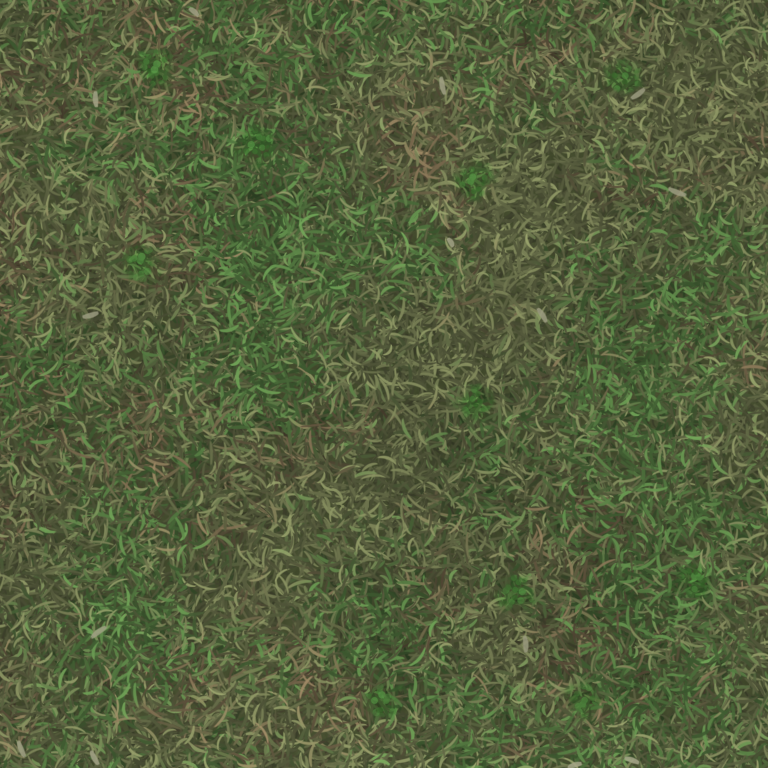
Write a WebGL 2 fragment shader that draws this texture.

```glsl
#version 300 es
precision highp float;

uniform vec2 u_resolution;
out vec4 fragColor;

vec3 hash3(vec3 p) {
    p = fract(p * vec3(0.1031, 0.1030, 0.0973));
    p += dot(p, p.yxz + 33.33);
    return fract((p.xxy + p.yxx) * p.zyx);
}

mat2 rotation(float angle) {
    float c = cos(angle), s = sin(angle);
    return mat2(c, s, -s, c);
}

float valueNoise(vec2 p, float seed) {
    vec2 i = floor(p), f = fract(p);
    f = f * f * (3.0 - 2.0 * f);
    float a = hash3(vec3(i, seed)).x;
    float b = hash3(vec3(i + vec2(1, 0), seed)).x;
    float c = hash3(vec3(i + vec2(0, 1), seed)).x;
    float d = hash3(vec3(i + vec2(1, 1), seed)).x;
    return mix(mix(a, b, f.x), mix(c, d, f.x), f.y);
}

float fbm(vec2 p, float seed) {
    float sum = 0.0, weight = 0.5;
    for (int i = 0; i < 4; i++) {
        sum += weight * valueNoise(p, seed + float(i));
        p = rotation(0.6) * p * 2.1;
        weight *= 0.5;
    }
    return sum / 0.9375;
}

// Soft coverage of a tapered, bent blade centred on the origin
float bladeMask(vec2 p, float halfLength, float halfWidth, float bend, float soft) {
    float along = p.x / halfLength;
    float across = abs(p.y + bend * (along * along - 0.4));
    float width = halfWidth * (1.0 - 0.6 * along * along);
    return (1.0 - smoothstep(width - soft, width + soft, across))
         * (1.0 - smoothstep(0.75, 1.0, abs(along)));
}

// Sparse round patches of clover with ragged outlines
float cloverMask(vec2 uv) {
    vec2 p = uv * 7.0, cell = floor(p);
    vec3 rnd = hash3(vec3(cell, 71.0));
    vec2 offset = fract(p) - 0.3 - 0.4 * rnd.xy;
    float ragged = (fbm(uv * 55.0, 80.0) - 0.5) * 0.22;
    float patchShape = 1.0 - smoothstep(0.05, 0.22, length(offset) + ragged);
    return patchShape * step(0.68, rnd.z);
}

// Rounded leaflets: x is coverage, y is a random shade
vec2 leaflets(vec2 uv, float soft) {
    vec2 p = uv * 95.0, cell = floor(p), result = vec2(0.0);
    for (int y = -1; y <= 1; y++)
    for (int x = -1; x <= 1; x++) {
        vec2 id = cell + vec2(x, y);
        vec3 rnd = hash3(vec3(id, 93.0));
        float d = length(p - id - rnd.xy) - 0.3 - 0.2 * rnd.z;
        float cover = 1.0 - smoothstep(-soft, soft, d / 95.0);
        result = mix(result, vec2(1.0, rnd.z), cover);
    }
    return result;
}

void main() {
    vec2 uv = gl_FragCoord.xy / u_resolution.y;
    float soft = max(0.0013, 0.8 / u_resolution.y);

    // Broad variation of growth, dryness and light
    float growth = fbm(uv * 6.0, 11.0);
    float dryness = fbm(uv * 9.0 + 4.0, 23.0);
    float light = 0.9 + 0.2 * fbm(uv * 5.0, 37.0);
    float clover = cloverMask(uv);

    // Shadowed ground
    vec3 color = mix(vec3(0.23, 0.26, 0.15), vec3(0.29, 0.32, 0.20), fbm(uv * 90.0, 51.0));

    // Layers of blades, from deep and dark to high and pale
    for (int layer = 0; layer < 10; layer++) {
        float level = float(layer), depth = level / 9.0;
        vec2 p = rotation(level * 0.7) * uv * 50.0 + level * 7.3;
        vec2 cell = floor(p);
        for (int y = -1; y <= 1; y++)
        for (int x = -1; x <= 1; x++) {
            vec2 id = cell + vec2(x, y);
            vec3 place = hash3(vec3(id, level + 101.0));
            vec3 look = hash3(vec3(id, level + 151.0));
            vec2 q = rotation(place.z * 6.2832) * (p - id - place.xy);
            float cover = bladeMask(q, 0.45 + 0.5 * look.x, 0.07 + 0.05 * look.y,
                                    (look.z - 0.5) * 0.5, soft * 50.0);
            float green = smoothstep(0.5, 0.75, growth + (look.y - 0.5) * 0.6);
            vec3 tone = mix(vec3(0.41, 0.435, 0.29), vec3(0.31, 0.45, 0.24), green);
            float brown = smoothstep(0.7, 0.95, dryness + (look.x - 0.5) * 0.8);
            tone = mix(tone, vec3(0.44, 0.38, 0.28), brown * (1.0 - green));
            tone = mix(tone, vec3(0.25, 0.47, 0.19), clover * 0.6);
            float shade = 0.5 + 0.25 * depth + 0.7 * look.z * look.z;
            color = mix(color, tone * shade, cover * 0.92);
        }
    }

    // Clover leaves among the blades
    vec2 leaf = leaflets(uv, soft);
    vec3 leafColor = mix(vec3(0.19, 0.36, 0.14), vec3(0.34, 0.58, 0.27), leaf.y);
    color = mix(color, leafColor, leaf.x * clover * 0.75);

    // Rare pale flecks of dead leaf
    vec2 fleckCell = floor(uv * 7.0 + 0.5);
    vec3 fleck = hash3(vec3(fleckCell, 211.0));
    vec2 q = fract(uv * 7.0 + 0.5) - 0.25 - 0.5 * fleck.xy;
    q = rotation(fleck.x * 19.0) * q / 7.0;
    float fleckCover = bladeMask(q, 0.007 + 0.007 * fleck.y, 0.0035, 0.001, soft);
    color = mix(color, vec3(0.62, 0.62, 0.51), fleckCover * step(0.8, fleck.z) * 0.85);

    fragColor = vec4(color * light, 1.0);
}
```
